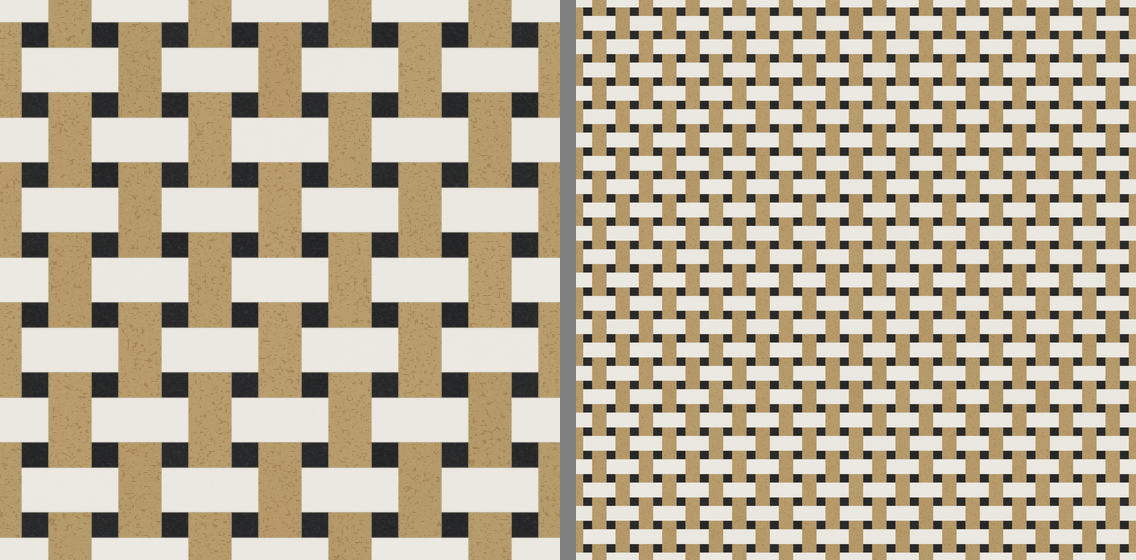
Left: one tile. Right: repeated 3 by 3.
This pattern is drawn by a WebGL 2 fragment shader. Its source:

```glsl
#version 300 es
precision highp float;
// Basket weave of stone tiles: pale horizontal and tan vertical bands pass over
// and under each other on a checkerboard of crossings, leaving dark squares.
// Each crossing is one cell; hashed, wrapping noise adds speckle and soft mottling.

#define CROSSINGS 8.0      // cells per side, even (two per repeat)
#define TAN_HALF 0.307     // half width of vertical bands, in cells
#define PALE_HALF 0.318    // half width of horizontal bands, in cells
#define JOINT_HALF 0.005   // half width of the fine joint, in cells
#define JOINT_STRENGTH 0.5
#define GRAIN vec2(240.0, 320.0) // speckle lattice per canvas
#define SPECKLE 0.6
#define TILE_VARIATION 0.018

uniform vec2 u_resolution;
out vec4 fragColor;

const vec3 PALE  = vec3(0.920, 0.910, 0.883);
const vec3 TAN   = vec3(0.716, 0.609, 0.421);
const vec3 DARK  = vec3(0.155, 0.157, 0.161);
const vec3 JOINT = vec3(0.720, 0.670, 0.600);
const vec3 RUST  = vec3(0.600, 0.460, 0.270);

float hash(vec2 p, float seed) {
    uvec3 q = uvec3(ivec3(vec3(p, seed)));
    uint h = q.x * 374761393u + q.y * 668265263u + q.z * 2246822519u;
    h = (h ^ (h >> 13)) * 1274126177u;
    h = (h ^ (h >> 15)) * 2246822519u;
    return float((h ^ (h >> 16)) >> 8) / 16777216.0;
}

// Value noise that wraps over the unit canvas
float wrapNoise(vec2 uv, vec2 period, float seed) {
    vec2 p = uv * period;
    vec2 cell = floor(p);
    vec2 t = fract(p);
    t = t * t * (3.0 - 2.0 * t);
    vec2 lo = mod(cell, period);
    vec2 hi = mod(cell + 1.0, period);
    float bottom = mix(hash(lo, seed), hash(vec2(hi.x, lo.y), seed), t.x);
    float top = mix(hash(vec2(lo.x, hi.y), seed), hash(hi, seed), t.x);
    return mix(bottom, top, t.y);
}

// Coverage of the inside of an edge, softened over one pixel
vec2 inside(vec2 dist, vec2 pixel) {
    return clamp(0.5 - dist / pixel, 0.0, 1.0);
}

// Small brightness offset for one whole tile
float tileShade(vec2 id, float seed) {
    return (hash(mod(id, CROSSINGS), seed) - 0.5) * TILE_VARIATION;
}

void main() {
    vec2 uv = gl_FragCoord.xy / u_resolution;
    vec2 pixel = CROSSINGS / u_resolution;
    vec2 grid = uv * CROSSINGS;
    vec2 id = floor(grid + 0.5);
    vec2 local = grid - id;
    float paleOver = 1.0 - mod(id.x + id.y, 2.0);

    // Band masks: x is the vertical tan band, y the horizontal pale band
    vec2 edge = abs(local) - vec2(TAN_HALF, PALE_HALF);
    vec2 band = inside(edge, pixel);

    // A band that passes under belongs to the neighbouring tile
    vec2 side = mix(vec2(-1.0), vec2(1.0), step(0.0, local));
    vec2 tanId = id + vec2(0.0, side.y * paleOver);
    vec2 paleId = id + vec2(side.x * (1.0 - paleOver), 0.0);

    // Surface grain
    float fine = wrapNoise(uv, GRAIN, 1.0);
    float flecks = wrapNoise(uv, GRAIN * 0.75, 2.0);
    float dust = wrapNoise(uv, GRAIN * 1.5, 3.0) - 0.5;
    float cloud = wrapNoise(uv, vec2(4.0), 4.0) - 0.5;
    float pits = smoothstep(0.70, 0.95, fine) + 0.6 * smoothstep(0.80, 0.98, flecks);

    vec3 tanStone = TAN + tileShade(tanId, 5.0) + 0.025 * dust
                  + cloud * vec3(0.008, -0.012, -0.016);
    tanStone = mix(tanStone, RUST, min(pits * SPECKLE, 0.6));
    vec3 paleStone = PALE + 0.4 * tileShade(paleId, 6.0) + 0.008 * dust;
    vec3 darkStone = DARK + tileShade(floor(grid), 7.0) + 0.035 * dust + 0.03 * pits;

    // Weave the bands over the dark ground
    vec3 paleUnder = mix(mix(darkStone, paleStone, band.y), tanStone, band.x);
    vec3 tanUnder = mix(mix(darkStone, tanStone, band.x), paleStone, band.y);
    vec3 color = mix(paleUnder, tanUnder, paleOver);

    // Fine joints on every edge not hidden by the upper band
    vec2 line = inside(edge - JOINT_HALF, pixel) - inside(edge + JOINT_HALF, pixel);
    line *= 1.0 - band.yx * vec2(paleOver, 1.0 - paleOver);
    color = mix(color, JOINT, max(line.x, line.y) * JOINT_STRENGTH);

    fragColor = vec4(clamp(color, 0.0, 1.0), 1.0);
}
```
